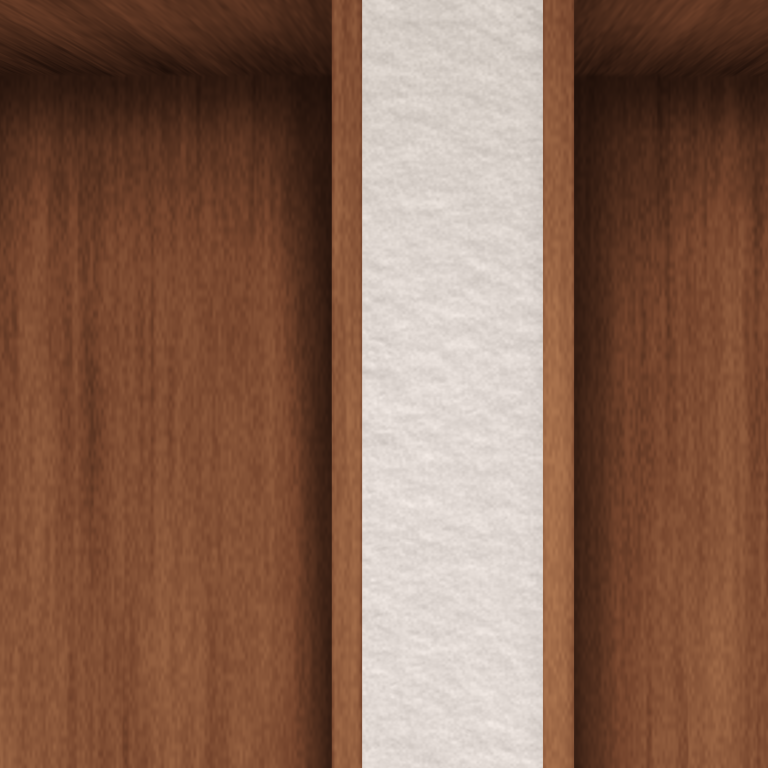
Reproduce this texture procedurally as a Shadertoy shader.

```glsl
// Walnut shelving bays divided by a pale plaster strip with wooden trims.

const float TRIM_L = 0.432;
const float PLASTER_L = 0.4715;
const float PLASTER_R = 0.707;
const float TRIM_R = 0.7475;
const float SHELF_Y = 0.902;

// Sine-free hashes
float hash(vec2 p) {
    vec3 q = fract(vec3(p.xyx) * 0.1031);
    q += dot(q, q.yzx + 33.33);
    return fract((q.x + q.y) * q.z);
}

vec2 hash2(float n) {
    return vec2(hash(vec2(n, 3.7)), hash(vec2(n, 19.3)));
}

float noise(vec2 p) {
    vec2 i = floor(p), f = fract(p);
    f = f * f * (3.0 - 2.0 * f);
    return mix(mix(hash(i), hash(i + vec2(1, 0)), f.x),
               mix(hash(i + vec2(0, 1)), hash(i + vec2(1, 1)), f.x), f.y);
}

float fbm(vec2 p) {
    float sum = 0.0, amp = 0.5;
    for (int i = 0; i < 4; i++) {
        sum += amp * noise(p);
        p = p * 2.03 + 17.1;
        amp *= 0.5;
    }
    return sum;
}

// Antialiased coverage of the interval from a to b
float band(float x, float a, float b, float px) {
    return smoothstep(a - px, a + px, x) * (1.0 - smoothstep(b - px, b + px, x));
}

// Wood: vertical streaks, fine fibres and pores, centred on zero
float grain(vec2 p, float seed) {
    p.x += 0.006 * (noise(p * vec2(5.0, 3.0) + seed) - 0.5);
    float broad = noise(p * vec2(17.0, 0.8) + seed) - 0.5;
    float streak = noise(p * vec2(58.0, 1.6) + seed * 2.0) - 0.5;
    float fibre = noise(p * vec2(150.0, 7.0) + seed * 3.0) - 0.5;
    float pore = noise(p * vec2(290.0, 110.0) + seed) - 0.5;
    float vein = smoothstep(0.72, 0.95, noise(p * vec2(85.0, 2.2) + seed * 5.0));
    return 0.13 * broad + 0.12 * streak + 0.12 * fibre + 0.14 * pore - 0.10 * vein;
}

vec3 woodColor(float tone) {
    vec3 dark = vec3(0.12, 0.06, 0.035);
    vec3 middle = vec3(0.46, 0.27, 0.175);
    vec3 light = vec3(0.70, 0.48, 0.325);
    vec3 lower = mix(dark, middle, clamp(tone * 2.0, 0.0, 1.0));
    return mix(lower, light, clamp(tone * 2.0 - 1.0, 0.0, 1.0));
}

// Back board, shaded under the shelf and beside the trim
vec3 backBoard(vec2 p, float gap, float reach) {
    float lit = mix(0.63, 0.51, smoothstep(0.1, 0.8, p.y));
    float under = 0.18 + 0.47 * smoothstep(0.90, 0.80, p.y)
                + 0.35 * smoothstep(0.84, 0.64, p.y);
    float widened = reach * (1.0 + 0.5 * smoothstep(0.4, 0.9, p.y));
    float beside = mix(0.12, 1.0, smoothstep(-0.25, 1.0, gap / widened));
    float shade = under * beside;
    return woodColor(lit * shade + grain(p, 4.0) * (0.2 + 0.8 * shade));
}

// Shelf underside, with grain converging towards the back
vec3 shelfUnderside(vec2 p, float gap) {
    float depth = p.y - SHELF_Y;
    vec2 q = vec2((p.x - 0.59) / (1.0 + 4.0 * depth), p.y);
    float lit = mix(0.08, 0.34, smoothstep(-0.01, 0.085, depth));
    lit *= mix(0.55, 1.0, smoothstep(0.0, 0.14, gap));
    return woodColor(lit + 0.55 * grain(q + 2.0, 9.0));
}

vec3 trim(vec2 p, float across) {
    float tone = mix(0.83, 0.64, smoothstep(0.45, 1.0, p.y));
    tone -= 0.17 * smoothstep(0.13, 0.0, across);
    tone -= 0.10 * smoothstep(0.88, 1.0, across);
    return woodColor(tone + grain(p, 13.0));
}

// Plaster relief: soft ripples plus scattered shallow dents
float relief(vec2 p) {
    float height = 0.0035 * fbm(p * vec2(32.0, 48.0));
    for (int i = 0; i < 34; i++) {
        vec2 r = hash2(float(i) + 1.0);
        vec2 size = mix(vec2(0.003, 0.002), vec2(0.010, 0.004), hash2(float(i) + 71.0));
        vec2 centre = vec2(PLASTER_L + 0.15 * r.x * r.x + 0.006, 0.02 + 0.60 * r.y);
        vec2 d = p - centre;
        d.y += (hash(vec2(float(i), 8.0)) - 0.5) * d.x;
        d += 0.003 * (noise(p * 180.0) - 0.5);
        height -= 0.0006 * exp(-dot(d / size, d / size));
    }
    return height;
}

vec3 plaster(vec2 p) {
    vec2 toLight = vec2(0.0012, 0.0024);
    float slope = (relief(p - toLight) - relief(p + toLight)) / 0.0054;
    float speckle = noise(p * 270.0) - 0.5;
    vec3 base = mix(vec3(0.88, 0.845, 0.822), vec3(0.835, 0.80, 0.77), smoothstep(0.45, 1.0, p.y));
    base *= 1.0 - 0.035 * smoothstep(0.03, 0.0, PLASTER_R - p.x);
    return base + 0.32 * slope + 0.045 * speckle + 0.03 * (fbm(p * 9.0) - 0.47);
}

void mainImage(out vec4 fragColor, in vec2 fragCoord) {
    vec2 p = fragCoord / iResolution.xy;
    vec2 px = 0.7 / iResolution.xy;
    bool leftBay = p.x < 0.5 * (PLASTER_L + PLASTER_R);
    float gap = max(leftBay ? TRIM_L - p.x : p.x - TRIM_R, 0.0);

    // Bays, then trims, then plaster
    float seam = SHELF_Y + 0.003 * (noise(vec2(p.x * 45.0, 2.0)) - 0.5);
    vec3 col = mix(backBoard(p, gap, leftBay ? 0.085 : 0.10), shelfUnderside(p, gap),
                   smoothstep(seam - 0.004, seam + 0.004, p.y));
    float across = leftBay ? (p.x - TRIM_L) / (PLASTER_L - TRIM_L)
                           : (TRIM_R - p.x) / (TRIM_R - PLASTER_R);
    col = mix(col, trim(p, across), band(p.x, TRIM_L, TRIM_R, px.x));
    col = mix(col, plaster(p), band(p.x, PLASTER_L, PLASTER_R, px.x));
    fragColor = vec4(clamp(col, 0.0, 1.0), 1.0);
}
```
